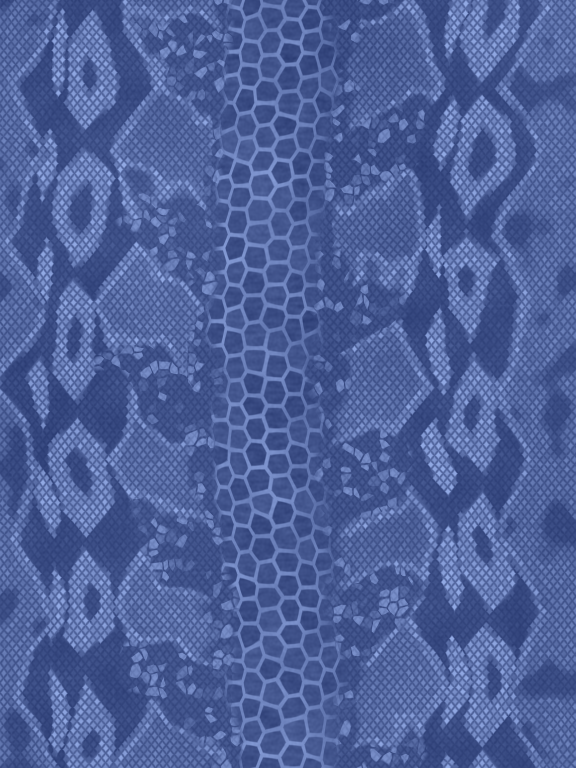
Give the GLSL for this texture, as a WebGL 2 fragment shader.

```glsl
#version 300 es
precision highp float;
// Blue snakeskin cloth: a spine of large rounded scales, flanked by speckled
// blotches and chains of pale lozenges. The markings are sampled at the centres
// of a fine diamond lattice, so their outlines break up into beads.

uniform vec2 u_resolution;
out vec4 fragColor;

// Lengths are fractions of the canvas width.
const vec3 DARK = vec3(0.175, 0.243, 0.460);
const vec3 LIGHT = vec3(0.540, 0.630, 0.860);
const float SPINE_X = 0.475;
const float SPINE_WIDTH = 0.088;
const vec2 SPINE_SCALE = vec2(0.041, 0.042);
const vec2 FLECK_SCALE = vec2(0.016, 0.018);
const vec2 BEAD = vec2(0.0135, 0.0165);
const float BLOTCH_PITCH = 0.265;
const float CHAIN_PITCH = 0.232;
const float BAR_PITCH = 0.19;
const float WARP = 0.028;
const float GRAIN = 0.07;

vec2 hash2(vec2 p) {
    vec3 q = fract(p.xyx * vec3(0.1031, 0.1030, 0.0973));
    q += dot(q, q.yzx + 33.33);
    return fract((q.xx + q.yz) * q.zy);
}

float corner(vec2 cell, vec2 f, vec2 o) {
    return dot(hash2(cell + o) * 2.0 - 1.0, f - o);
}

float gradientNoise(vec2 p) {
    vec2 i = floor(p), f = fract(p);
    vec2 u = f * f * f * (f * (f * 6.0 - 15.0) + 10.0);
    float low = mix(corner(i, f, vec2(0, 0)), corner(i, f, vec2(1, 0)), u.x);
    float high = mix(corner(i, f, vec2(0, 1)), corner(i, f, vec2(1, 1)), u.x);
    return 1.4 * mix(low, high, u.y);
}

// Staggered Voronoi columns: x = gap to the border, y = random per scale.
vec2 scales(vec2 g, float jitter) {
    float near = 9.0, next = 9.0, id = 0.0;
    for (int i = -1; i <= 1; i++) {
        float col = floor(g.x) + float(i);
        float shift = 0.5 * mod(col, 2.0);
        for (int j = -1; j <= 1; j++) {
            vec2 cell = vec2(col, floor(g.y - shift) + float(j));
            vec2 rnd = hash2(cell + 57.0);
            float d = length(cell + vec2(0.5, 0.5 + shift) + jitter * (rnd - 0.5) - g);
            if (d < near) { next = near; near = d; id = rnd.x; }
            else next = min(next, d);
        }
    }
    return vec2(next - near, id);
}

float spineOffset(vec2 p) {
    return p.x - SPINE_X - 0.016 * sin(p.y * 5.0 + 1.0);
}

float centred(float v, float pitch) {
    return (fract(v / pitch) - 0.5) * pitch;
}

float inside(float edge, float x, float soft) {
    return 1.0 - smoothstep(edge - soft, edge + soft, x);
}

// Distance-like measure of a long hexagon, 1 on its outline.
float lozenge(vec2 p, vec2 halfSize) {
    vec2 a = abs(p) / halfSize;
    return max(a.x, 0.55 * a.x + a.y);
}

// x = tone of the skin, y = amount of speckle.
vec2 marking(vec2 p) {
    vec2 w = p + WARP * vec2(gradientNoise(p * 8.0), gradientNoise(p * 8.0 + 31.0));
    float side = spineOffset(p) < 0.0 ? 0.0 : 1.0;
    float d = abs(spineOffset(w));
    float v = w.y + 0.13 * side;
    float rough = gradientNoise(p * 16.0 + 9.0);
    float tone = 0.40 + 0.16 * gradientNoise(p * 6.0 + 3.0);

    // Blotches slope down towards the spine and carry a pale rim.
    vec2 rnd = hash2(vec2(floor(v / BLOTCH_PITCH), side + 4.0));
    vec2 b = vec2(d - 0.14 - 0.04 * rnd.x, centred(v, BLOTCH_PITCH) + 0.06 * (rnd.y - 0.5));
    b.y -= 0.5 * b.x;
    float blotch = length(b / vec2(0.092, 0.066)) + 0.5 * rough;
    float speckle = inside(1.0, blotch, 0.08);
    tone = mix(tone, 0.72, 0.75 * inside(0.09, abs(blotch - 1.15), 0.05));

    // Zigzag flank edge, then the dark ground of the chains.
    float zig = abs(centred(v, BLOTCH_PITCH)) / BLOTCH_PITCH - 0.25;
    float flank = d - 0.258 - 0.11 * zig;
    tone = mix(tone, 0.70, 0.8 * inside(0.007, abs(flank + 0.010), 0.004));
    tone = mix(tone, 0.13 + 0.1 * rough, smoothstep(-0.003, 0.003, flank));

    // Chain of lozenges with dark hearts, beside a row of slim bars.
    vec2 link = vec2(d - mix(0.328, 0.360, side), centred(v + 0.07, CHAIN_PITCH));
    float outline = lozenge(link, vec2(0.043, 0.108)) + 0.16 * rough;
    tone = mix(tone, 0.64, inside(1.0, outline, 0.06));
    tone = mix(tone, 0.14, inside(0.36, outline, 0.08));
    vec2 bar = vec2(d - mix(0.392, 0.298, side), centred(v, BAR_PITCH));
    tone = mix(tone, 0.68, inside(1.0, lozenge(bar, vec2(0.015, 0.07)), 0.1));

    // Outer lobes repeat the flank.
    float lobe = d - 0.418 + 0.12 * zig;
    float lobeTone = 0.42 - 0.28 * smoothstep(0.1, 0.4, rough + 1.2 * zig);
    tone = mix(tone, lobeTone, smoothstep(-0.003, 0.003, lobe));
    tone = mix(tone, 0.70, 0.7 * inside(0.006, abs(lobe - 0.010), 0.004));

    float fringe = inside(0.125 + 0.04 * rough, d, 0.012);
    return vec2(tone, max(speckle, fringe));
}

void main() {
    vec2 p = gl_FragCoord.xy / u_resolution.x;

    // Fine beads on a diamond lattice.
    vec2 q = p + 0.004 * gradientNoise(p * 12.0);
    vec2 lattice = vec2(q.x / BEAD.x + q.y / BEAD.y, q.x / BEAD.x - q.y / BEAD.y);
    vec2 cell = floor(lattice) + 0.5;
    vec2 centre = 0.5 * BEAD * vec2(cell.x + cell.y, cell.x - cell.y) + p - q;
    vec2 f = abs(lattice - cell);
    float bead = 1.0 - smoothstep(0.18, 0.5, max(f.x, f.y));
    vec2 ground = marking(p);
    float beadTone = marking(centre).x * (1.15 + 0.5 * hash2(cell).x);
    float tone = mix(ground.x * 0.58, beadTone, bead);

    // Speckle of pale and dark scales.
    vec2 fleck = scales(p / FLECK_SCALE + 0.5 * gradientNoise(p * 30.0), 0.8);
    float pale = smoothstep(0.55, 0.9, fleck.y) * smoothstep(0.02, 0.3, fleck.x);
    tone = mix(tone, 0.10 + 0.62 * pale + 0.12 * bead, 0.9 * ground.y);

    // Large spine scales, narrower away from the middle.
    float dx = spineOffset(p);
    float d = abs(dx);
    vec2 big = scales(vec2(dx * (1.0 + 3.0 * d), p.y) / SPINE_SCALE + 40.0, 0.32);
    float streak = gradientNoise(p * vec2(45.0, 110.0));
    float plate = 0.20 + 0.16 * (big.y - 0.5) + 0.12 * streak;
    float web = 0.74 - 2.2 * max(dx - 0.02, 0.0) + 0.2 * gradientNoise(p * 14.0);
    float spine = mix(web, plate, smoothstep(0.08, 0.24, big.x));
    float edge = SPINE_WIDTH + 0.03 * gradientNoise(p * 11.0 + 5.0);
    tone = mix(tone, spine, inside(edge, d, 0.014));

    // Soft folds and cloth grain.
    tone += 0.08 * gradientNoise(p * 2.5 + 7.0) + GRAIN * gradientNoise(p * 170.0);
    fragColor = vec4(mix(DARK, LIGHT, clamp(tone, -0.05, 1.08)), 1.0);
}
```
